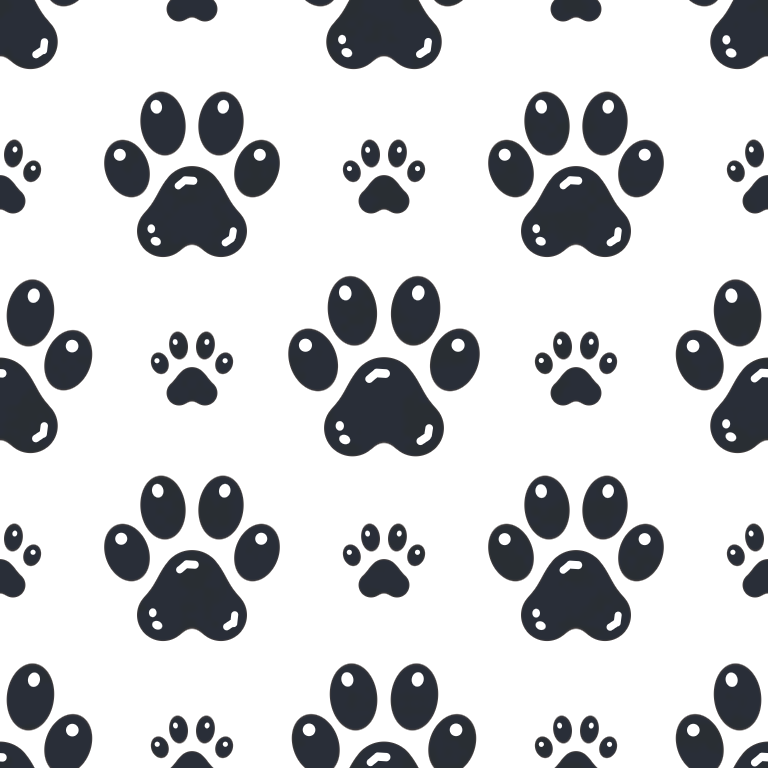
Give the GLSL for this pattern, as a Shadertoy shader.

```glsl
float hash(vec2 p) {
    vec3 q = fract(vec3(p.xyx) * 0.1031);
    q += dot(q, q.yzx + 33.33);
    return fract((q.x + q.y) * q.z);
}

// Value noise that wraps after a whole number of cells
float wrapNoise(vec2 uv, float cells) {
    vec2 p = uv * cells, i = floor(p), f = fract(p);
    f = f * f * (3.0 - 2.0 * f);
    vec2 a = mod(i, cells), b = mod(i + 1.0, cells);
    return mix(mix(hash(a), hash(vec2(b.x, a.y)), f.x),
               mix(hash(vec2(a.x, b.y)), hash(b), f.x), f.y);
}

float segment(vec2 p, vec2 a, vec2 b) {
    vec2 ab = b - a;
    return length(p - a - ab * clamp(dot(p - a, ab) / dot(ab, ab), 0.0, 1.0));
}

float smoothMin(float a, float b, float k) {
    float h = max(k - abs(a - b), 0.0) / k;
    return min(a, b) - h * h * k * 0.25;
}

float ellipse(vec2 p, vec2 radii, float lean) {
    float c = cos(lean), s = sin(lean);
    p = vec2(c * p.x - s * p.y, s * p.x + c * p.y);
    return (length(p / radii) - 1.0) * min(radii.x, radii.y);
}

// Two mirrored capsules blended into a rounded pad with a notch below
float padShape(vec2 p, float small) {
    vec2 top = vec2(0.0, mix(-21.0, -29.0, small));
    vec2 lobe = vec2(mix(29.0, 27.0, small), mix(-55.0, -52.0, small));
    float right = segment(p, top, lobe);
    float left = segment(vec2(-p.x, p.y), top, lobe);
    return smoothMin(left, right, 20.0) - 26.0;
}

float pawShape(vec2 p, float small) {
    vec2 m = vec2(abs(p.x), p.y);
    float outer = ellipse(m - mix(vec2(65, 7.5), vec2(67, 10), small),
                          mix(vec2(21.8, 29.5), vec2(18, 23), small), 0.35);
    float inner = ellipse(m - mix(vec2(29, 52.5), vec2(28, 47), small),
                          mix(vec2(22.5, 32), vec2(19.5, 29), small), 0.12);
    return min(padShape(p, small), min(outer, inner));
}

float glints(vec2 p, float small, float vary) {
    // One spot on each toe, slightly left of a mirrored layout
    vec2 m = vec2(abs(p.x + 1.5), p.y);
    float size = mix(6.0, 5.3, small);
    float d = ellipse(m - mix(vec2(33.5, 69), vec2(33, 55), small), size * vec2(0.95, 1.15), 0.2);
    d = min(d, length(m - mix(vec2(70, 21), vec2(71, 16), small)) - size);
    if (small > 0.5) return d;

    // Bent strokes and a pair of dots on the large pad
    d = min(d, segment(p, vec2(-13, -10), vec2(-7, -5)) - 3.6);
    d = min(d, segment(p, vec2(-6, -4.5), vec2(2, -5)) - 4.0);
    d = min(d, ellipse(p - vec2(-40, -53), vec2(3.8, 4.4), 0.0));
    d = min(d, ellipse(p - vec2(-35.5, -65.5), vec2(5.2, 4.2), 0.4));
    d = min(d, segment(p, vec2(42, -55), vec2(41, -61.0 - vary)) - 3.5);
    return min(d, segment(p, vec2(40, -63), vec2(34, -67)) - 3.6);
}

void mainImage(out vec4 fragColor, in vec2 fragCoord) {
    vec2 uv = fragCoord / iResolution.xy;

    // Four by four cells, alternating large and small paws
    vec2 grid = uv * 4.0 - vec2(0.0, 0.083);
    vec2 cell = floor(grid + 0.5);
    vec2 id = mod(cell, 4.0);
    float small = mod(id.x + id.y, 2.0);
    float largeScale = mod(id.y, 2.0) > 0.5 ? 1.0 : 1.05;
    if (id == vec2(2.0)) largeScale = 1.09;
    float scale = mix(largeScale, 0.48, small);

    vec2 p = (grid - cell) * 192.0 / scale;
    float pixel = 768.0 / (min(iResolution.x, iResolution.y) * scale);
    float vary = hash(id + 7.0);
    vec2 nudge = (vec2(vary, hash(id + 19.0)) - 0.5) * 1.6;

    float paw = pawShape(p, small);
    float glint = glints(p - nudge, small, vary * 3.0);

    // Softly mottled ink with a thin warm rim
    float mottle = wrapNoise(uv, 24.0) * 0.7 + wrapNoise(uv, 96.0) * 0.3;
    vec3 ink = mix(vec3(0.16, 0.18, 0.20), vec3(0.16, 0.18, 0.22), smoothstep(0.25, 0.55, mottle));
    ink = mix(ink, vec3(0.30, 0.27, 0.26), 0.7 * smoothstep(-2.0 / scale, 0.0, paw));

    float coverage = clamp(0.5 - paw / pixel, 0.0, 1.0) * clamp(0.5 + glint / pixel, 0.0, 1.0);
    fragColor = vec4(mix(vec3(1.0), ink, coverage), 1.0);
}
```
